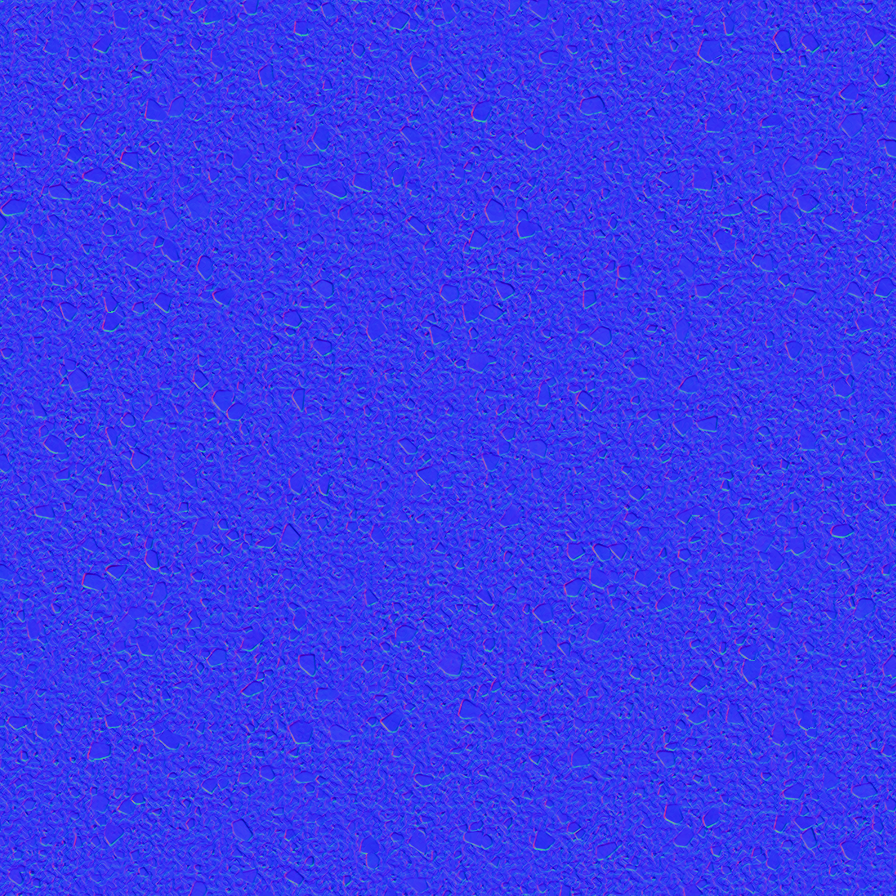
A Shadertoy shader for this texture map:

```glsl
// Tangent-space normal map of rough plaster with pressed-in worn stones, stored in linear light.

#define GRAIN_SCALE 118.0   // coarse crinkles per canvas
#define GRAIN_RELIEF 0.062  // steepness of the crinkles
#define GRAIN_SOFT 0.14     // softness of crinkle edges
#define STONE_SCALE 26.0    // large stone cells per canvas
#define STONE_DEPTH 0.00075 // depth of stone imprints
#define STONE_EDGE 0.0021   // width of stone edges
#define STONE_TILT 0.11     // random slant of stone faces
#define STONE_LEAN 0.03     // common slant towards the lower left
#define SAMPLE_STEP 0.0016  // distance of height samples
#define BLUE_LEVEL 0.957    // blue of level ground
#define GAMMA 2.2

// Three random values in 0..1 per lattice cell
vec3 hashCell(vec2 cell, float seed) {
    uvec3 v = uvec3(ivec3(vec3(cell, seed)) + 4096);
    v = v * 1664525u + 1013904223u;
    v.x += v.y * v.z; v.y += v.z * v.x; v.z += v.x * v.y;
    v ^= v >> 16u;
    v.x += v.y * v.z; v.y += v.z * v.x; v.z += v.x * v.y;
    return vec3(v >> 8u) / 16777216.0;
}

float cornerSlope(vec2 cell, vec2 offset, float seed) {
    return dot(hashCell(cell, seed).xy * 2.0 - 1.0, offset);
}

float gradientNoise(vec2 p, float seed) {
    vec2 cell = floor(p), f = p - cell;
    vec2 u = f * f * f * (f * (f * 6.0 - 15.0) + 10.0);
    vec2 e = vec2(1.0, 0.0);
    float low = mix(cornerSlope(cell, f, seed),
                    cornerSlope(cell + e.xy, f - e.xy, seed), u.x);
    float high = mix(cornerSlope(cell + e.yx, f - e.yx, seed),
                     cornerSlope(cell + e.xx, f - e.xx, seed), u.x);
    return 1.4 * mix(low, high, u.y);
}

// Flat-topped crinkles, height relative to their own size
float crinkle(vec2 p, float scale, float seed) {
    float n = gradientNoise(p * scale, seed);
    return smoothstep(-GRAIN_SOFT, GRAIN_SOFT, n) / scale;
}

float smoothMax(float a, float b, float radius) {
    float h = max(radius - abs(a - b), 0.0) / radius;
    return max(a, b) + 0.25 * h * h * radius;
}

// Signed distance to an irregular worn stone, in cell units
float stoneDistance(vec2 d, vec3 rnd) {
    float dist = length(d) - 0.46;
    for (int k = 0; k < 5; k++) {
        float side = float(k);
        float vary = fract(rnd.z * (17.3 + 7.7 * side));
        float angle = 6.2832 * (rnd.x + (side + 0.6 * vary) / 5.0);
        float reach = mix(0.14, 0.38, fract(rnd.y * (23.1 + 9.3 * side)));
        dist = smoothMax(dist, dot(d, vec2(cos(angle), sin(angle))) - reach, 0.08);
    }
    return dist;
}

// Scattered stones: x = height, y = coverage
vec2 stones(vec2 p, float scale, float density, float seed) {
    vec2 q = p * scale, base = floor(q - 0.5);
    vec2 result = vec2(0.0);
    for (int i = 0; i < 4; i++) {
        vec2 cell = base + vec2(i & 1, i >> 1);
        vec3 place = hashCell(cell, seed);
        vec2 d = q - cell - place.xy;
        if (place.z > density || dot(d, d) > 0.25) continue;
        vec3 shape = hashCell(cell, seed + 1.0);
        float dist = stoneDistance(d, shape) / scale;
        float cover = 1.0 - smoothstep(-STONE_EDGE, 0.0, dist);
        if (cover > result.y) {
            vec2 tilt = STONE_TILT * (shape.yz - 0.5) + STONE_LEAN;
            float depth = STONE_DEPTH * mix(0.3, 1.3, shape.x);
            result = vec2(cover * (dot(tilt, d) / scale - depth), cover);
        }
    }
    return result;
}

float surfaceHeight(vec2 p) {
    // Stones in three sizes
    vec2 large = stones(p, STONE_SCALE, 0.38, 10.0);
    vec2 medium = stones(p, STONE_SCALE * 1.85, 0.42, 20.0);
    vec2 chips = stones(p, STONE_SCALE * 4.1, 0.35, 30.0);

    // Crinkled ground, nearly even in strength and smoother on the stones
    float patches = 1.0 + 0.35 * gradientNoise(p * 14.0, 1.0);
    float smoothing = 1.0 - 0.8 * max(large.y, medium.y);
    float grain = crinkle(p, GRAIN_SCALE, 2.0)
                + 1.15 * crinkle(p, GRAIN_SCALE * 1.7, 3.0);
    float swell = 0.025 * gradientNoise(p * 38.0, 4.0) / 38.0;

    return swell + GRAIN_RELIEF * patches * smoothing * grain
         + large.x + 0.9 * medium.x * (1.0 - large.y)
         + 1.3 * chips.x * smoothing;
}

void mainImage(out vec4 fragColor, in vec2 fragCoord) {
    vec2 p = fragCoord / iResolution.y;

    // Surface slope from neighbouring heights
    vec2 e = vec2(SAMPLE_STEP, 0.0);
    float here = surfaceHeight(p);
    vec2 slope = vec2(surfaceHeight(p + e.xy), surfaceHeight(p + e.yx)) - here;
    vec3 normal = normalize(vec3(-slope / SAMPLE_STEP, 1.0));

    // Pack the normal and convert to linear light
    vec3 color = pow(normal * 0.5 + 0.5, vec3(GAMMA));
    fragColor = vec4(color * vec3(1.0, 1.0, BLUE_LEVEL), 1.0);
}
```
